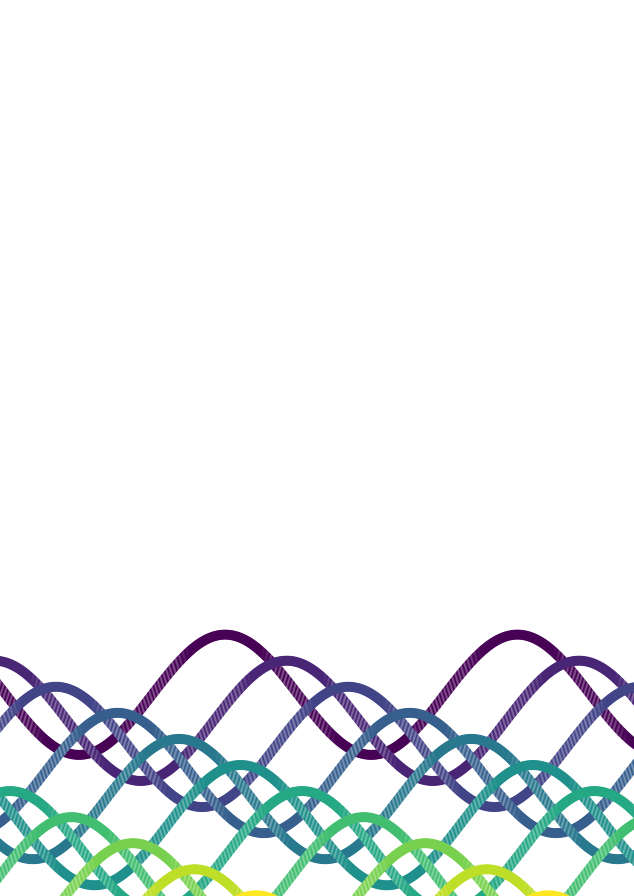
This background is drawn by a WebGL 1 fragment shader. Its source:

```glsl
precision highp float;
// Overlapping sine ribbons, violet to yellow, stepping down across a white page.

uniform vec2 u_resolution;

// Lengths are fractions of the canvas height
const int WAVE_COUNT = 11;
const float TAU = 6.2831853;
const float PERIOD = 0.3262;
const float AMPLITUDE = 0.0671;
const vec2 FIRST_CREST = vec2(0.2513, 0.2246);  // crest x, midline y
const vec2 WAVE_STEP = vec2(0.0687, -0.0291);   // offset between ribbons
const float HALF_WIDTH = 0.0056;
const float RIB_SPACING = 0.0044;
const float RIB_STRENGTH = 0.32;
const vec3 PAPER = vec3(1.0);

// Smooth violet, blue, teal, green and yellow ramp as a polynomial
vec3 ribbonColor(float t) {
  vec3 c = vec3(-5.4355, 4.6459, 26.3124);
  c = c * t + vec3(4.7764, -13.7451, -65.3530);
  c = c * t + vec3(6.2283, 14.1799, 56.6906);
  c = c * t + vec3(-4.6342, -5.7991, -19.3324);
  c = c * t + vec3(-0.3309, 0.2148, 0.0951);
  c = c * t + vec3(0.1051, 1.4046, 1.3846);
  c = c * t + vec3(0.2777, 0.0054, 0.3341);
  return clamp(c, 0.0, 1.0);
}

// Pale seams across the steep part of a ribbon
float ribs(vec2 p, float slope) {
  float along = (p.x + slope * p.y * 0.25) / RIB_SPACING;
  float seam = 0.5 + 0.5 * cos(TAU * along);
  return RIB_STRENGTH * seam * smoothstep(0.85, 1.2, abs(slope));
}

void main() {
  vec2 p = gl_FragCoord.xy / u_resolution.y;
  float pixel = 1.0 / u_resolution.y;
  vec3 color = PAPER;

  // Later ribbons lie in front
  for (int i = 0; i < WAVE_COUNT; i++) {
    float n = float(i);
    vec2 q = p - FIRST_CREST - n * WAVE_STEP;
    float phase = TAU * q.x / PERIOD;
    float slope = -AMPLITUDE * TAU / PERIOD * sin(phase);

    // Vertical offset scaled by slope gives distance to the curve
    float d = abs(q.y - AMPLITUDE * cos(phase)) / sqrt(1.0 + slope * slope);
    float cover = 1.0 - smoothstep(-0.6 * pixel, 0.6 * pixel, d - HALF_WIDTH);

    vec3 ink = ribbonColor(n / float(WAVE_COUNT - 1));
    ink = mix(ink, PAPER, ribs(q, slope));
    color = mix(color, ink, cover);
  }

  gl_FragColor = vec4(color, 1.0);
}
```
